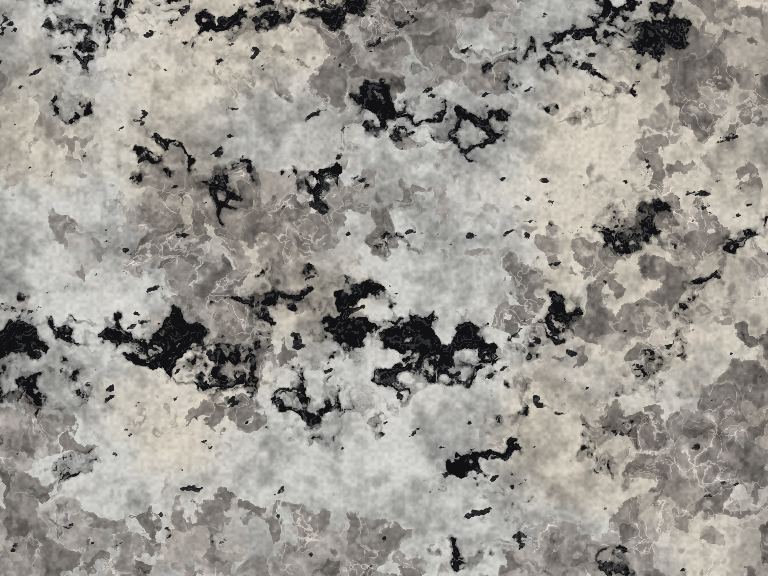
This texture is drawn by a Shadertoy shader. Its source:

```glsl
// Polished granite: a mottled pale feldspar ground, clustered grey-brown
// quartz grains from warped Voronoi cells with thin pale seams, and ragged
// black mica flakes cut from stretched fractal noise.

float hash(vec2 p) {
    return fract(sin(dot(p, vec2(127.1, 311.7))) * 43758.5);
}

float noise(vec2 p) {
    vec2 i = floor(p), f = fract(p);
    f = f * f * (3.0 - 2.0 * f);
    return mix(mix(hash(i), hash(i + vec2(1, 0)), f.x),
               mix(hash(i + vec2(0, 1)), hash(i + vec2(1, 1)), f.x), f.y);
}

// Fractal noise, mean 0.5; each octave is turned to hide the lattice
float fbm(vec2 p) {
    float sum = 0.0, amp = 0.516;
    for (int i = 0; i < 5; i++) {
        sum += amp * noise(p);
        p = mat2(1.6, 1.2, -1.2, 1.6) * p + 17.3;
        amp *= 0.5;
    }
    return sum;
}

// Nearest cell centre in xy, gap to the second nearest in z
vec3 voronoi(vec2 p) {
    vec2 cell = floor(p), centre = cell;
    float near = 9.0, second = 9.0;
    for (int y = -1; y <= 1; y++)
    for (int x = -1; x <= 1; x++) {
        vec2 c = cell + vec2(x, y);
        c += vec2(hash(c), hash(c + 41.7));
        float d = length(c - p);
        if (d < near) {
            second = near;
            near = d;
            centre = c;
        } else {
            second = min(second, d);
        }
    }
    return vec3(centre, second - near);
}

void mainImage(out vec4 fragColor, in vec2 fragCoord) {
    vec2 p = fragCoord / iResolution.y + 3.0;
    vec2 warp = vec2(fbm(p * 26.0), fbm(p * 26.0 + 50.0)) - 0.5;
    vec2 q = p + 0.09 * warp;
    float fine = fbm(p * 48.0) - 0.5;

    // Pale feldspar ground
    float tone = 0.745 + 0.5 * (fbm(q * 9.0 + 7.0) - 0.5) + 0.42 * fine;
    tone = min(tone, 0.79 + 0.25 * (tone - 0.79));
    vec3 tint = mix(vec3(1.0, 1.0, 0.985), vec3(1.035, 1.0, 0.93),
                    smoothstep(0.35, 0.65, fbm(p * 4.0 + 30.0)));

    // Grey quartz grains, coarse then small, gathered in clusters
    float quartz = 0.0;
    for (int i = 0; i < 2; i++) {
        float scale = 17.0 + 16.0 * float(i);
        vec3 cell = voronoi(q * scale);
        float id = hash(floor(cell.xy * 64.0));
        float cluster = fbm(cell.xy / scale * 5.0 + 11.0) + 0.3 * (id - 0.5);
        float grain = smoothstep(0.53, 0.62, cluster + 0.25 * fine);
        grain *= mix(0.5, 1.0, smoothstep(0.0, 0.15, cell.z));
        float grey = mix(0.39, 0.62, hash(floor(cell.xy * 64.0) + 5.0));
        tone = mix(tone, grey + 0.4 * fine, 0.88 * grain);
        quartz = max(quartz, grain);
    }
    tint = mix(tint, vec3(1.05, 1.0, 0.955), 0.7 * quartz);

    // Broken pale cracks inside the quartz
    float crack = 1.0 - smoothstep(0.02, 0.13, voronoi(q * 30.0 + 9.0).z);
    tone += 0.2 * crack * quartz * smoothstep(0.5, 0.65, fbm(p * 16.0));

    // Crystalline sparkle
    tone += 0.09 * (noise(p * 170.0) - 0.5);
    vec3 color = tint * tone;

    // Black mica: tilted clumps with a smoky rim, plus small specks
    vec2 along = vec2(0.92, 0.39);
    vec2 s = vec2(dot(p, along) * 9.0, dot(p, vec2(-along.y, along.x)) * 13.0);
    float clump = fbm(s + 2.0 * warp) + 0.12 * fine;
    float speck = fbm(s * 3.6 + 60.0) + 0.2 * (clump - 0.5);
    float rim = smoothstep(0.58, 0.71, clump);
    color *= 1.0 - 0.38 * rim;
    float mica = max(smoothstep(0.675, 0.715, clump),
                     0.9 * smoothstep(0.735, 0.785, speck));
    float glint = smoothstep(0.58, 0.85, noise(s * 11.0 + 20.0 * warp));
    color = mix(color, vec3(0.065, 0.068, 0.078) + 0.14 * glint, mica);

    fragColor = vec4(clamp(color, 0.0, 1.0), 1.0);
}
```
